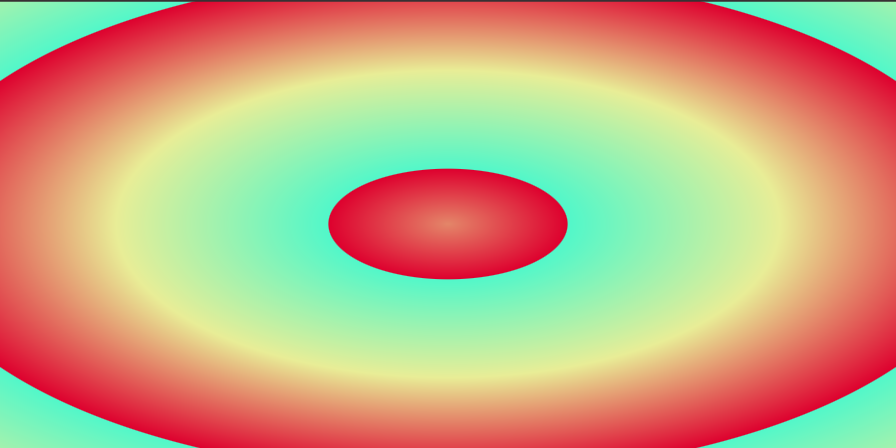
Reproduce this background procedurally as a WebGL 2 fragment shader.

```glsl
#version 300 es
precision highp float;

// Concentric elliptical bands around the centre of the canvas.
// An elliptical radius is repeated with fract and coloured by a ramp from
// aqua through pale yellow to crimson; a thin dark line closes the top.

uniform vec2 u_resolution;
out vec4 fragColor;

const vec3 AQUA = vec3(0.32, 0.97, 0.79);
const vec3 YELLOW = vec3(0.91, 0.93, 0.59);
const vec3 CRIMSON = vec3(0.87, 0.0, 0.18);
const vec3 TOP_LINE = vec3(0.22, 0.19, 0.20);

const vec2 CORE_RADII = vec2(0.1335, 0.1235); // half axes of the inner ellipse
const float BAND_WIDTH = 3.55;                // band period in core radii
const float LINE_HEIGHT = 1.0 / 256.0;

// Radius measured so that the given ellipse has value one.
float ellipseRadius(vec2 point, vec2 radii) {
    return length(point / radii);
}

// Three-colour ramp over one band.
vec3 bandRamp(float t) {
    vec3 inner = mix(AQUA, YELLOW, clamp(t * 2.0, 0.0, 1.0));
    return mix(inner, CRIMSON, clamp(t * 2.0 - 1.0, 0.0, 1.0));
}

// Repeated ramp whose hard seam is blended across the given width.
vec3 repeatedBands(float phase, float width) {
    float t = fract(phase);
    float seam = t < 0.5 ? t : t - 1.0;
    vec3 before = seam < 0.0 ? bandRamp(t) : CRIMSON;
    vec3 after = seam < 0.0 ? AQUA : bandRamp(t);
    return mix(before, after, clamp(seam / width + 0.5, 0.0, 1.0));
}

void main() {
    vec2 uv = gl_FragCoord.xy / u_resolution;

    // Elliptical bands, with the first seam on the core ellipse
    float radius = ellipseRadius(uv - 0.5, CORE_RADII);
    float phase = (radius - 1.0) / BAND_WIDTH;
    vec3 color = repeatedBands(phase, max(fwidth(phase), 1e-5));

    // Thin line along the top edge
    float pixel = 1.0 / u_resolution.y;
    float line = clamp((uv.y - 1.0 + LINE_HEIGHT) / pixel + 0.5, 0.0, 1.0);
    color = mix(color, TOP_LINE, line);

    fragColor = vec4(color, 1.0);
}
```
